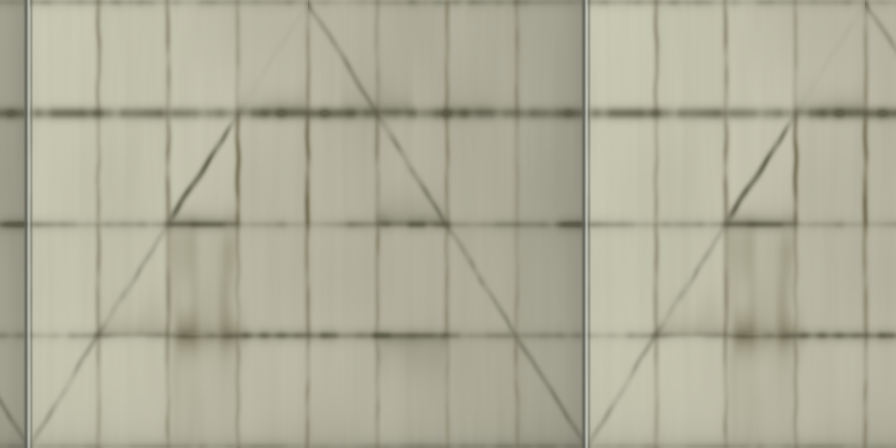
A WebGL 1 fragment shader for this texture:

```glsl
precision highp float;
uniform vec2 u_resolution;

#define PERIOD 1.245
#define SEAM_X 0.064
#define GRID vec2(8.0, 4.0)
#define WARM_PANEL vec3(0.770, 0.766, 0.682)
#define COOL_PANEL vec3(0.668, 0.660, 0.588)
#define GRIME vec3(0.30, 0.30, 0.23)
#define RUST vec3(0.42, 0.39, 0.29)
#define SEAM_LIGHT vec3(0.76, 0.78, 0.76)
#define SEAM_DARK vec3(0.36, 0.37, 0.34)
#define JOINT_WIDTH 0.0075

float hash(vec2 p) {
  return fract(sin(dot(p, vec2(127.1, 311.7))) * 43758.5453);
}

float noise(vec2 p) {
  vec2 i = floor(p), f = fract(p);
  f = f * f * (3.0 - 2.0 * f);
  return mix(mix(hash(i), hash(i + vec2(1.0, 0.0)), f.x),
             mix(hash(i + vec2(0.0, 1.0)), hash(i + 1.0), f.x), f.y);
}

// Soft line profile, never thinner than a pixel
float line(float d, float width) {
  float w = max(width, 0.8 / u_resolution.y);
  return exp(-d * d / (w * w));
}

float span(float x, float a, float b) {
  return smoothstep(a - 0.1, a + 0.1, x) * (1.0 - smoothstep(b - 0.1, b + 0.1, x));
}

// One where a joint's index equals the given row
float isRow(float index, float row) {
  return 1.0 - step(0.5, abs(index - row));
}

// Dirt fading away from a horizontal joint; negative reach runs downward
float deposit(vec2 g, float column, float joint, float reach) {
  float d = (g.y - joint) / reach;
  return span(g.x, column, column + 1.0) * smoothstep(-0.2, 0.2, d) * exp(-max(d, 0.0));
}

void main() {
  vec2 p = gl_FragCoord.xy / u_resolution.y;
  float u = fract((p.x - SEAM_X) / PERIOD);
  vec2 g = vec2(u, (p.y - 0.003) / 0.992) * GRID;
  vec2 cellSize = vec2(PERIOD, 0.992) / GRID;
  vec2 cell = floor(g);
  vec2 nearest = floor(g + 0.5);
  vec2 offset = (g - nearest) * cellSize;

  // Panels: warm to cool across each repeat, with faint vertical streaks
  float streak = noise(g * vec2(9.0, 0.7));
  float fine = noise(g * vec2(24.0, 1.5) + 31.0);
  float shade = smoothstep(0.0, 1.0, u) + 0.10 * (g.y - 2.0) * (u - 0.35);
  vec3 color = mix(WARM_PANEL, COOL_PANEL, clamp(shade, 0.0, 1.0));
  color += 0.020 * (hash(cell + 3.0) - 0.5) + 0.016 * (streak - 0.5) + 0.008 * (fine - 0.5);
  color += 0.030 * (noise(g * vec2(1.6, 1.3) + 17.0) - 0.5);
  color *= 1.0 - 0.14 * span(g.x, 7.0, 8.5) * exp(-(8.0 - g.x) * 2.0);
  color *= 1.0 - 0.09 * exp(-g.y * 6.0);

  // Grime gathered at the joints and run down the panels in drips
  float drips = 0.35 + 1.1 * noise(g * vec2(6.0, 0.5) + 4.0);
  float brown = deposit(g, 2.0, 2.0, -1.2) * 0.34 + deposit(g, 2.1, 1.0, 0.20) * 0.45
              + deposit(g, 2.1, 1.0, -0.12) * 0.50 + deposit(g, 1.0, 1.0, 0.16) * 0.30;
  float dark = deposit(g, 5.0, 2.0, 0.14) * 0.45 + deposit(g, 3.0, 3.0, 0.15) * 0.35
             + deposit(g, 2.0, 2.0, 0.10) * 0.30 + deposit(g, 5.0, 1.0, -0.18) * 0.38
             + deposit(g, 4.5, 3.0, 0.12) * 0.28 + deposit(g, 6.0, 3.0, 0.09) * 0.22;
  float clumps = 0.4 + 0.8 * noise(g * vec2(4.0, 3.0) + 9.0);
  color = mix(color, RUST, clamp(brown * clumps * drips, 0.0, 0.8));
  color = mix(color, GRIME, clamp(dark * clumps, 0.0, 0.7));

  // Vertical joints, each segment worn differently
  float wobble = 0.004 * (noise(vec2(nearest.x * 7.0, g.y * 5.0)) - 0.5);
  float upright = mix(0.20, 0.42, hash(vec2(nearest.x, cell.y)));
  upright += 0.28 * span(g.x, 2.5, 4.5) * span(g.y, 2.0, 3.0);
  upright *= 0.55 + 0.8 * noise(vec2(nearest.x * 5.0, g.y * 6.0));
  color = mix(color, RUST, clamp(upright, 0.0, 0.8) * line(offset.x + wobble, 0.0065));

  // Horizontal joints: a patchy core in a wide halo, the upper one heaviest
  float broad = isRow(nearest.y, 3.0);
  float level = 0.12 + 0.24 * noise(vec2(g.x * 2.2, nearest.y * 11.0)) + 0.20 * broad;
  level += 0.26 * span(g.x, 2.8, 6.0) * isRow(nearest.y, 1.0);
  level += 0.40 * span(g.x, 7.6, 8.5) * isRow(nearest.y, 2.0);
  level += 0.24 * (span(g.x, 2.0, 3.0) + span(g.x, 5.0, 6.0)) * isRow(nearest.y, 2.0);
  level += 0.16 * (span(g.x, 5.7, 8.5) + span(g.x, 3.0, 5.0)) * broad;
  level *= 0.65 + 0.7 * noise(vec2(g.x * 8.0, nearest.y * 5.0));
  float halo = 0.35 * line(offset.y, 0.018) + 0.75 * line(offset.y, JOINT_WIDTH + 0.004 * broad);
  color = mix(color, GRIME, clamp(level * halo, 0.0, 0.8));

  // Diagonal braces from the top centre to the lower corners
  float fromPeak = (abs(g.x - 4.0) - 4.0 + g.y) * 0.132;
  fromPeak += 0.005 * (noise(g * 4.0 + 5.0) - 0.5);
  float left = mix(0.22, 0.04, smoothstep(2.8, 3.1, g.y)) + 0.34 * span(g.y, 2.05, 2.85);
  float brace = mix(left, 0.31, step(4.0, g.x)) * (0.45 + 0.95 * noise(g * 7.0));
  color = mix(color, GRIME, clamp(brace, 0.0, 0.8) * line(fromPeak, 0.0072));

  // Bright seam with dark edges between repeats
  float seam = (u - step(0.5, u)) * PERIOD;
  color = mix(color, SEAM_DARK, 0.80 * line(seam + 0.006, 0.004));
  color = mix(color, SEAM_DARK, 0.40 * line(seam - 0.006, 0.003));
  color = mix(color, SEAM_LIGHT, 0.75 * line(seam, 0.0030));

  gl_FragColor = vec4(color, 1.0);
}
```
